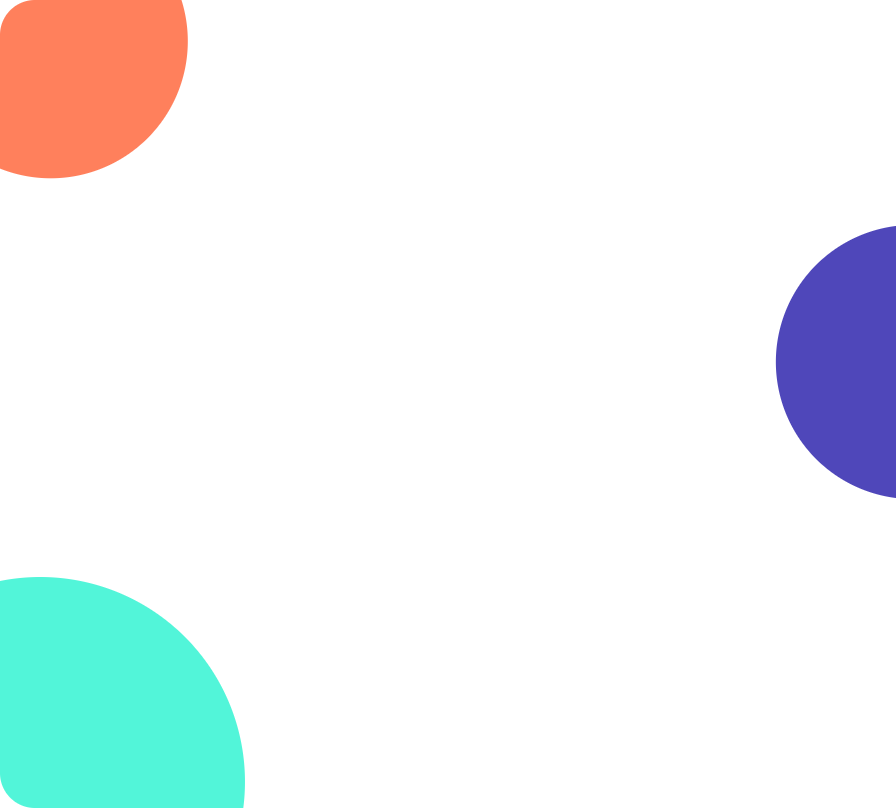
This background is drawn by a Shadertoy shader. Its source:

```glsl
// Three flat discs, coral, indigo and mint, cropped by the edges of a white card.
// Each disc is a distance function with a one-pixel smooth edge; a rounded box
// distance trims the card corners back to white. Unit: canvas width.

float coverage(float dist) {
    return clamp(0.5 - dist * iResolution.x, 0.0, 1.0);
}

float disc(vec2 p, vec2 center, float radius) {
    return coverage(length(p - center) - radius);
}

float roundedBox(vec2 p, vec2 halfSize, float radius) {
    vec2 q = abs(p) - halfSize + radius;
    return length(max(q, 0.0)) + min(max(q.x, q.y), 0.0) - radius;
}

void mainImage(out vec4 fragColor, in vec2 fragCoord) {
    vec2 p = fragCoord / iResolution.x;
    vec2 size = vec2(1.0, iResolution.y / iResolution.x);

    const vec3 white = vec3(1.0);
    const vec3 coral = vec3(1.0, 0.5, 0.36);
    const vec3 indigo = vec3(0.31, 0.28, 0.73);
    const vec3 mint = vec3(0.32, 0.96, 0.85);

    // Discs, with heights relative to the canvas height
    vec3 color = white;
    color = mix(color, coral, disc(p, vec2(0.0566, 0.949 * size.y), 0.153));
    color = mix(color, indigo, disc(p, vec2(1.0189, 0.552 * size.y), 0.153));
    color = mix(color, mint, disc(p, vec2(0.0449, 0.0325 * size.y), 0.2285));

    // Rounded corners of the card; its straight sides run to the canvas border
    float card = roundedBox(p - 0.5 * size, 0.5 * size, 0.039);
    color = mix(white, color, coverage(card));

    fragColor = vec4(color, 1.0);
}
```
